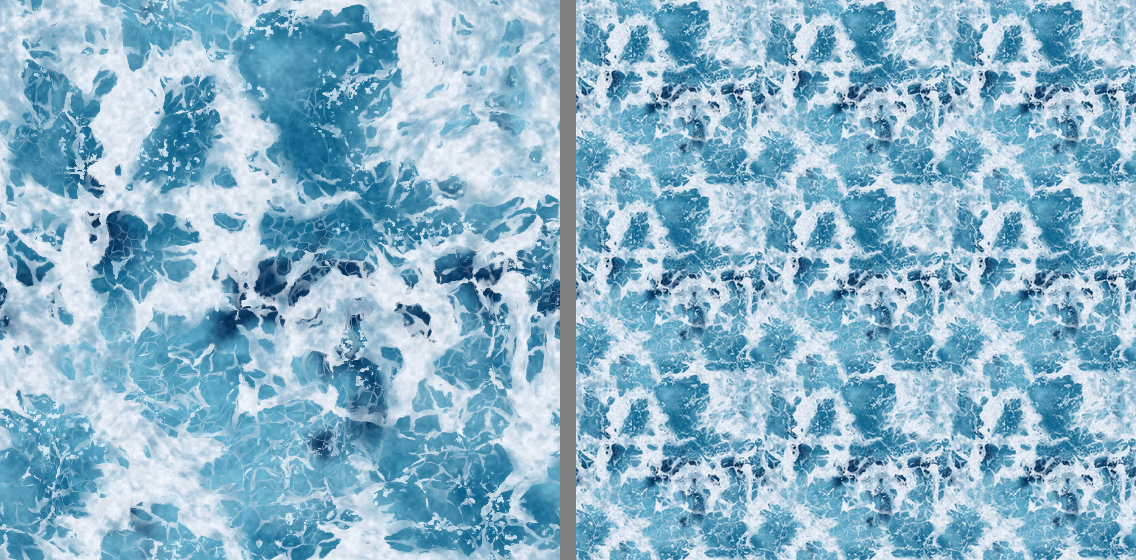
Left, the tile; right, the same tile 3 across and 3 down.
Write a three.js fragment shader that draws this texture.

```glsl
varying vec2 vUv;

const vec3 FOAM_BRIGHT = vec3(0.90, 0.925, 0.96);
const vec3 FOAM_SHADE = vec3(0.58, 0.73, 0.82);
const vec3 MILKY = vec3(0.58, 0.78, 0.86);
const vec3 WATER_LIGHT = vec3(0.36, 0.66, 0.78);
const vec3 WATER_MID = vec3(0.07, 0.40, 0.56);
const vec3 WATER_DEEP = vec3(0.01, 0.18, 0.34);
const vec2 ORIGIN = vec2(0.777, 0.429);

// Random pair for a lattice cell, wrapped every n cells
vec2 wrapHash(vec2 cell, float n, float seed) {
  vec2 c = floor(mod(cell + 0.5, n));
  vec2 k = vec2(dot(c, vec2(127.1, 311.7)), dot(c, vec2(269.5, 183.3)));
  return fract(sin(k + seed * 17.3) * 43758.5);
}

// Lattice position, shifted per seed so that no two layers line up
vec2 lattice(vec2 uv, float n, float seed) {
  return uv * n + fract(seed * vec2(0.618, 0.377) + 0.29);
}

float wrapNoise(vec2 uv, float n, float seed) {
  vec2 p = lattice(uv, n, seed);
  vec2 cell = floor(p);
  vec2 f = p - cell;
  f = f * f * (3.0 - 2.0 * f);
  float a = wrapHash(cell, n, seed).x;
  float b = wrapHash(cell + vec2(1.0, 0.0), n, seed).x;
  float c = wrapHash(cell + vec2(0.0, 1.0), n, seed).x;
  float d = wrapHash(cell + vec2(1.0, 1.0), n, seed).x;
  return mix(mix(a, b, f.x), mix(c, d, f.x), f.y);
}

float fbm(vec2 uv, float n, float seed) {
  float sum = 0.0;
  float amp = 0.533;
  for (int i = 0; i < 4; i++) {
    sum += amp * wrapNoise(uv, n, seed + float(i));
    n *= 2.0;
    amp *= 0.5;
  }
  return sum;
}

vec2 swirl(vec2 uv, float n, float seed) {
  return vec2(fbm(uv, n, seed), fbm(uv, n, seed + 7.0)) - 0.5;
}

// Gap between the nearest and second nearest cell points, zero on borders
float cellEdge(vec2 uv, float n, float seed) {
  vec2 p = lattice(uv, n, seed);
  vec2 cell = floor(p);
  vec2 nearest = vec2(8.0);
  for (int y = -1; y <= 1; y++) {
    for (int x = -1; x <= 1; x++) {
      vec2 c = cell + vec2(float(x), float(y));
      float d = length(c + 0.06 + 0.88 * wrapHash(c, n, seed) - p);
      nearest.y = min(nearest.y, max(nearest.x, d));
      nearest.x = min(nearest.x, d);
    }
  }
  return nearest.y - nearest.x;
}

// Foam lace: one on cell borders, fading out beyond the given width
float lace(float edge, float width, float blur) {
  return 1.0 - smoothstep(width - blur, width + blur, edge);
}

vec3 waterColor(vec2 uv, float abyss, float mottle) {
  float depth = smoothstep(0.30, 0.66, fbm(uv, 4.0, 31.0));
  vec3 color = mix(WATER_LIGHT, WATER_MID, clamp(depth + mottle * 1.1, 0.0, 1.0));
  return mix(color, WATER_DEEP, clamp(abyss * (0.95 + mottle), 0.0, 1.0));
}

vec3 foamColor(vec2 uv, float grain) {
  float body = fbm(uv, 13.0, 61.0);
  return mix(FOAM_SHADE, FOAM_BRIGHT, smoothstep(0.27, 0.56, body * 0.45 + grain * 0.55));
}

void main() {
  // Curl the straight cell borders into drifting, ragged shapes
  vec2 uv = vUv + ORIGIN;
  vec2 drift = uv + 0.13 * swirl(uv, 4.0, 1.0);
  vec2 curl = drift + 0.030 * swirl(uv, 26.0, 15.0);
  float grain = fbm(drift, 60.0, 71.0);
  float crisp = fbm(uv, 120.0, 131.0) - 0.5;
  float ragged = 0.45 * (grain - 0.5) + 0.22 * crisp;

  // Foam bands control how far the smaller lace closes up
  float patchy = fbm(uv, 6.0, 23.0) - 0.5;
  float band = 1.0 - smoothstep(0.02, 0.46, cellEdge(curl, 4.0, 3.0) + 0.8 * patchy);
  float thick = pow(band, 1.5);

  // Bubble holes, finer veins that come and go, and a faint net
  float breakup = fbm(uv, 10.0, 83.0);
  float holeEdge = cellEdge(curl, 12.0, 5.0) + ragged;
  float veinEdge = cellEdge(curl, 25.0, 9.0) + ragged;
  float holes = lace(holeEdge, mix(0.03, 0.48, thick), 0.04 + 0.03 * band);
  float veins = lace(veinEdge, mix(0.05, 0.28, thick), 0.08);
  float net = lace(cellEdge(curl, 46.0, 19.0) + ragged, 0.08, 0.10);
  holes *= mix(smoothstep(0.30, 0.48, breakup), 1.0, band);
  veins *= mix(0.8 * smoothstep(0.40, 0.60, breakup), 0.85, thick);
  net *= 0.5 * smoothstep(0.46, 0.62, fbm(uv, 8.0, 113.0));
  float foam = max(max(holes, veins), net);

  // Milky haze under the surface and loose spray flecks
  float abyss = smoothstep(0.52, 0.66, fbm(uv, 5.0, 43.0));
  float mottle = fbm(curl, 34.0, 53.0) - 0.5;
  float haze = 0.40 * smoothstep(0.40, 0.70, fbm(drift, 8.0, 91.0)) + 0.20 * band;
  haze = clamp(haze + 0.5 * mottle, 0.0, 1.0) * (1.0 - 0.9 * abyss);
  float spray = smoothstep(0.46, 0.66, fbm(uv, 16.0, 97.0));
  float fleck = 0.8 * smoothstep(0.16, 0.26, crisp + 0.10 * spray) * spray;

  vec3 color = mix(waterColor(uv, abyss, mottle), MILKY, haze);
  color = mix(color, foamColor(curl, grain), max(foam * 0.97, fleck));
  color += 0.20 * crisp * vec3(1.0, 0.85, 0.75);
  gl_FragColor = vec4(color, 1.0);
}
```
